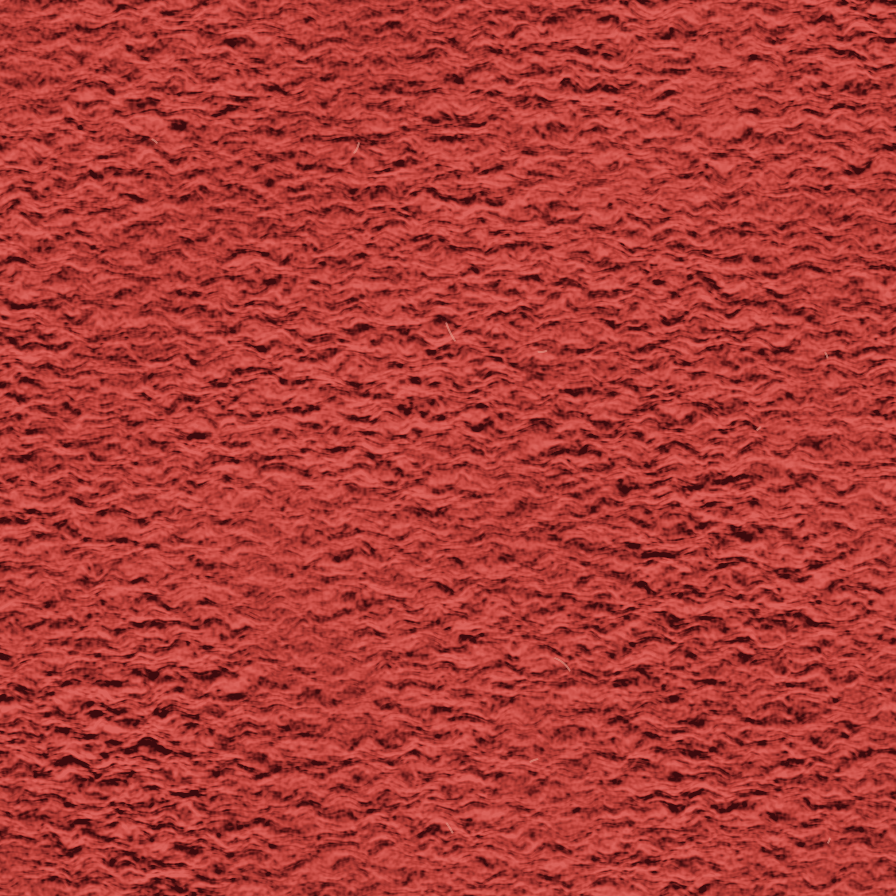
Give the GLSL for this texture, as a WebGL 1 fragment shader.

```glsl
precision highp float;
// Rough red plaster: small wide pits and ridges, lit from above, with a few pale fibres.

uniform vec2 u_resolution;

const float TAU = 6.2831853;

float hash(vec2 p) {
  vec3 q = fract(p.xyx * vec3(0.1031, 0.1030, 0.0973));
  q += dot(q, q.yzx + 33.33);
  return fract((q.x + q.y) * q.z);
}

float cornerSlope(vec2 cell, vec2 offset) {
  float angle = TAU * hash(cell);
  return dot(vec2(cos(angle), sin(angle)), offset);
}

float gradientNoise(vec2 p) {
  vec2 i = floor(p);
  vec2 f = fract(p);
  vec2 u = f * f * f * (f * (f * 6.0 - 15.0) + 10.0);
  vec2 e = vec2(1.0, 0.0);
  float low = mix(cornerSlope(i, f), cornerSlope(i + e, f - e), u.x);
  float high = mix(cornerSlope(i + e.yx, f - e.yx), cornerSlope(i + 1.0, f - 1.0), u.x);
  return mix(low, high, u.y);
}

// Height of the plaster: three octaves, each wider than tall.
float relief(vec2 p) {
  float height = 0.0;
  float amplitude = 1.0;
  vec2 frequency = vec2(27.0, 50.0);
  for (int i = 0; i < 3; i++) {
    height += amplitude * gradientNoise(p * frequency + 37.7 * float(i + 1));
    amplitude *= 0.62;
    frequency *= 2.07;
  }
  return height;
}

// Bends the surface so that ridges curl instead of lying straight.
vec2 curl(vec2 p, float frequency, float amount) {
  vec2 q = p * frequency;
  return p + amount * vec2(gradientNoise(q + 11.3), gradientNoise(q + 71.9));
}

// Light from above; the nearest or the farther lip may cast the shade.
float shading(vec2 p, float nearReach, float farReach) {
  float here = relief(p);
  float nearLip = (here - relief(p + vec2(0.0, nearReach))) / 0.153;
  float farLip = (here - relief(p + vec2(0.0, farReach))) / 0.273;
  return (min(nearLip, farLip) + 0.36) / 0.93;
}

float ramp(float from, float to, float x) {
  return clamp((x - from) / (to - from), 0.0, 1.0);
}

// Tone is measured in deviations from the mean shade.
vec3 plasterColor(float tone) {
  vec3 color = vec3(0.24, 0.04, 0.05);
  color = mix(color, vec3(0.39, 0.09, 0.09), ramp(-2.30, -1.70, tone));
  color = mix(color, vec3(0.51, 0.14, 0.13), ramp(-1.70, -1.15, tone));
  color = mix(color, vec3(0.63, 0.20, 0.18), ramp(-1.15, -0.58, tone));
  color = mix(color, vec3(0.72, 0.24, 0.21), ramp(-0.58, 0.08, tone));
  color = mix(color, vec3(0.80, 0.31, 0.28), ramp(0.08, 1.00, tone));
  return mix(color, vec3(0.86, 0.39, 0.36), ramp(1.00, 2.60, tone));
}

// Coverage of a short bent fibre, present in a share of the grid cells.
float fibre(vec2 p, float cells, float share, float pixel) {
  vec2 id = floor(p * cells);
  vec2 center = 0.3 + 0.4 * vec2(hash(id + 5.1), hash(id + 9.7));
  vec2 q = (fract(p * cells) - center) / cells;
  float angle = (hash(id + 2.3) - 0.5) * 2.4;
  float c = cos(angle);
  float s = sin(angle);
  q = vec2(c * q.x + s * q.y, c * q.y - s * q.x);
  float halfLength = mix(0.003, 0.012, hash(id + 4.9));
  float bend = (hash(id + 8.3) - 0.5) * 70.0;
  float side = abs(q.y - bend * q.x * q.x);
  float width = 0.0006;
  float body = 1.0 - smoothstep(width, width + pixel, side);
  float ends = 1.0 - smoothstep(halfLength - pixel, halfLength + pixel, abs(q.x));
  return body * ends * step(hash(id + 6.1), share);
}

void main() {
  float pixel = 1.0 / min(u_resolution.x, u_resolution.y);
  vec2 uv = gl_FragCoord.xy * pixel;

  // Relief, rougher in some patches than in others
  vec2 surface = curl(uv, 34.0, 0.009);
  float roughness = 1.0 + 0.6 * gradientNoise(uv * 5.0 + 3.7);
  float tone = roughness * shading(surface, 0.0025, 0.006);

  // Fine grain and faint broad unevenness
  tone += 1.3 * gradientNoise(uv * 231.0 + 19.4);
  tone += 0.5 * gradientNoise(uv * 3.0 + 51.2);

  vec3 color = plasterColor(tone);
  float thread = fibre(uv, 9.0, 0.16, pixel);
  color = mix(color, vec3(0.88, 0.58, 0.52), 0.65 * thread);
  gl_FragColor = vec4(color, 1.0);
}
```
